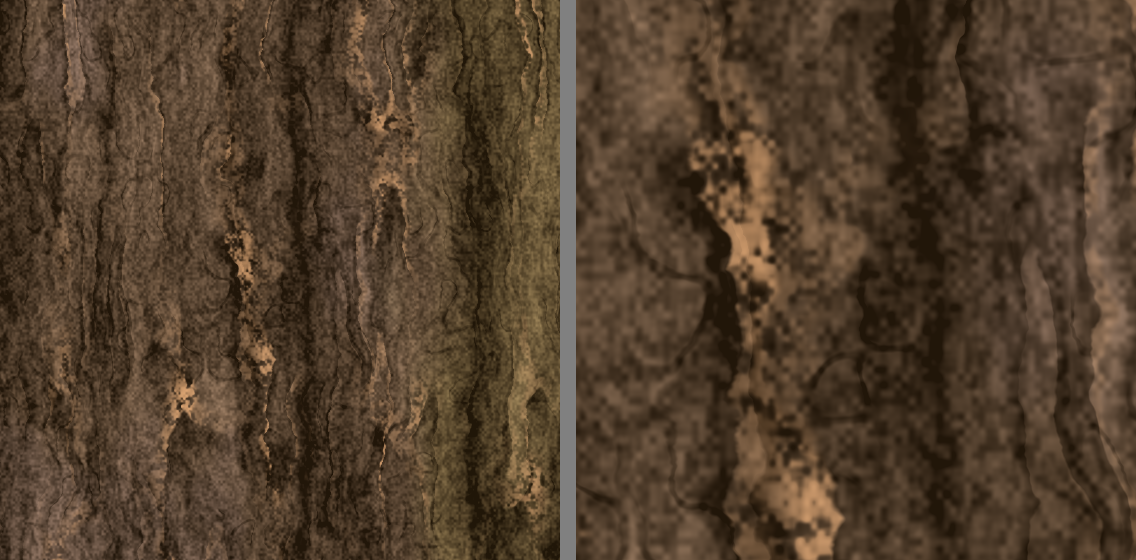
Left: the whole. Right: its middle third, enlarged.
Reproduce this texture procedurally as a Shadertoy shader.

```glsl
// Weathered brown tree bark: vertical ridges, dark fissures and pale split fibres.

const vec3 DEEP_BROWN = vec3(0.23, 0.17, 0.11);
const vec3 PALE_BROWN = vec3(0.68, 0.55, 0.44);
const vec3 FIBRE_TAN = vec3(0.79, 0.59, 0.41);
const vec3 MOSS_TINT = vec3(0.96, 1.0, 0.84);
const vec3 ASH_TINT = vec3(0.99, 1.0, 1.08);

const float BASE_TONE = 0.375;
const float RIDGE_CONTRAST = 0.27;
const float RELIEF = 1.9;
const float GRAIN = 0.17;
const float FISSURE_DEPTH = 0.13;
const float GROOVE_X = 0.533;
const float SHADE_X = 0.83;

// Columns rich in torn fibre: centre, half width, strength
const int COLUMNS = 6;
const vec3 FIBRE_COLUMNS[COLUMNS] = vec3[COLUMNS](
    vec3(0.10, 0.035, 0.60), vec3(0.34, 0.045, 0.95), vec3(0.45, 0.050, 0.75),
    vec3(0.68, 0.040, 0.95), vec3(0.75, 0.020, 0.45), vec3(0.94, 0.030, 0.70));

float hash(vec2 p) {
    return fract(sin(dot(p, vec2(127.1, 311.7))) * 43758.5453);
}

float noise(vec2 p) {
    vec2 cell = floor(p);
    vec2 f = fract(p);
    f = f * f * (3.0 - 2.0 * f);
    return mix(mix(hash(cell), hash(cell + vec2(1, 0)), f.x),
               mix(hash(cell + vec2(0, 1)), hash(cell + vec2(1, 1)), f.x), f.y);
}

// Octaves grow faster along y, so long ridges break into rounder crumbs
float fbm(vec2 p) {
    float sum = 0.0, amplitude = 0.5;
    for (int i = 0; i < 5; i++) {
        sum += amplitude * noise(p);
        p = p * vec2(1.9, 2.35) + vec2(17.3, 9.1);
        amplitude *= 0.5;
    }
    return sum;
}

float bell(float x, float width) {
    return exp(-x * x / (width * width));
}

// Bends the straight grain into wandering, slightly leaning strands
vec2 bendGrain(vec2 p) {
    float sway = fbm(p * vec2(4.0, 2.6) + 3.7) - 0.48;
    float ragged = fbm(p * vec2(20.0, 14.0) + 8.2) - 0.48;
    return p + vec2(0.13 * sway + 0.030 * ragged, 0.02 * ragged);
}

float ridgeHeight(vec2 p) {
    return fbm(p * vec2(15.0, 2.8));
}

// Contour of stretched noise: x is the lit fibre side, y the dark fissure side
vec2 splitEdge(vec2 p, vec2 scale, float width) {
    float side = noise(p * scale) - 0.5;
    float fibre = smoothstep(-0.01, 0.015, side) * (1.0 - smoothstep(width * 0.5, width, side));
    float fissure = smoothstep(-width, -width * 0.35, side) * (1.0 - smoothstep(-0.01, 0.015, side));
    return vec2(fibre, fissure);
}

float fibreZone(float x) {
    float zone = 0.06;
    for (int i = 0; i < COLUMNS; i++) {
        vec3 column = FIBRE_COLUMNS[i];
        zone += column.z * bell(x - column.x, column.y);
    }
    return min(zone, 1.0);
}

void mainImage(out vec4 fragColor, in vec2 fragCoord) {
    vec2 uv = fragCoord / iResolution.xy;
    vec2 bark = bendGrain(uv);
    float wanderX = mix(uv.x, bark.x, 0.6);

    // Broad patches, ridges and side light
    float patches = fbm(uv * vec2(6.0, 2.2) + 21.0) - 0.48;
    float height = ridgeHeight(bark);
    float slope = ridgeHeight(bark + vec2(0.004, 0.001)) - height;
    float tone = BASE_TONE + 0.24 * patches + RIDGE_CONTRAST * (height - 0.48) + RELIEF * slope;

    // Gritty surface and small crackle
    float grit = noise(uv * vec2(240.0, 215.0)) - 0.5;
    float crumbs = noise(bark * vec2(115.0, 80.0) + 5.0) - 0.5;
    tone += GRAIN * (grit + 0.55 * crumbs);
    float crackle = abs(noise(bark * vec2(48.0, 23.0) + 31.0) - 0.5);
    float crackleMask = smoothstep(0.4, 0.65, noise(bark * vec2(26.0, 17.0)));
    tone -= 0.09 * crackleMask * (1.0 - smoothstep(0.02, 0.09, crackle));

    // Paired fissures and fibre edges at two sizes
    vec2 edges = max(splitEdge(bark, vec2(15.0, 2.2), 0.13),
                     0.9 * splitEdge(bark + 4.3, vec2(27.0, 4.0), 0.17));
    float broken = smoothstep(0.34, 0.62, noise(bark * vec2(30.0, 11.0) + 12.0));
    tone -= FISSURE_DEPTH * edges.y * mix(0.3, 1.0, broken);

    // Main groove, its smooth flank and a shaded column
    tone -= 0.13 * bell(wanderX - GROOVE_X, 0.011) + 0.035 * bell(wanderX - GROOVE_X - 0.015, 0.03);
    tone -= 0.08 * bell(wanderX - SHADE_X, 0.04) * smoothstep(0.25, 0.65, noise(bark * vec2(14.0, 5.0)));
    tone -= 0.05 * (1.0 - smoothstep(0.0, 0.07, uv.x));
    tone = clamp(tone, 0.13, 0.66);

    vec3 color = mix(DEEP_BROWN, PALE_BROWN, (tone - DEEP_BROWN.r) / (PALE_BROWN.r - DEEP_BROWN.r));

    // Mossy right side, ashen plates elsewhere
    float moss = smoothstep(0.66, 0.85, uv.x + 0.4 * patches);
    color *= mix(mix(vec3(1.0), ASH_TINT, smoothstep(-0.05, 0.12, patches)), MOSS_TINT, moss);

    // Torn pale fibres
    float flakes = smoothstep(-0.32, 0.22, crumbs + 0.5 * grit);
    float stretch = smoothstep(0.25, 0.60, noise(uv * vec2(14.0, 5.0) + 40.0));
    float fibre = edges.x * fibreZone(wanderX) * flakes * mix(0.3, 1.0, broken) * mix(0.35, 1.0, stretch);
    color = mix(color, FIBRE_TAN * (1.0 + 0.25 * grit), min(1.15 * fibre, 0.95));

    fragColor = vec4(max(color, 0.0), 1.0);
}
```
